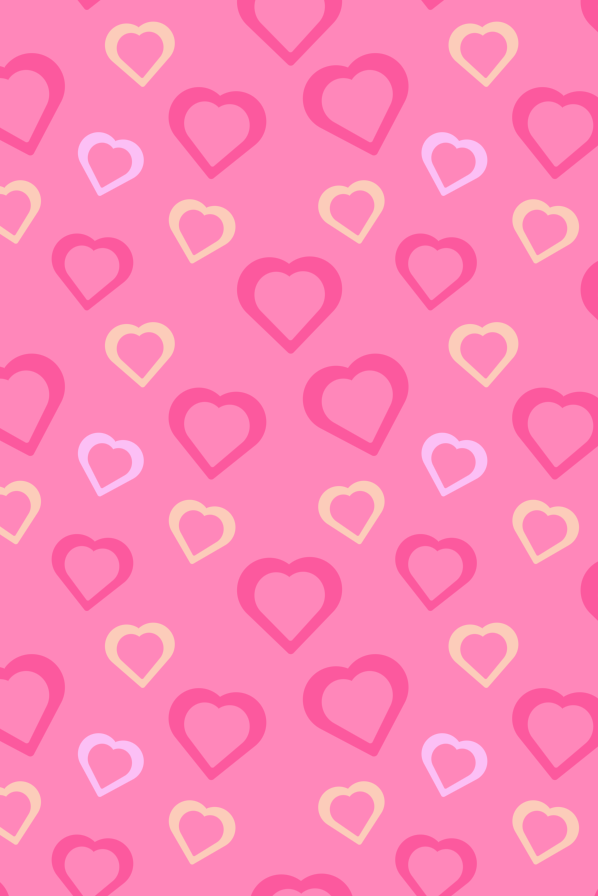
Give the GLSL for this pattern, as a Shadertoy shader.

```glsl
#define TILE vec2(0.5752, 0.5031)
#define CANVAS_HEIGHT 1.5
#define HOLE_SCALE vec2(0.67, 0.71)
#define HOLE_DROP 0.006
#define ROUNDING 0.05
#define BACKGROUND vec3(1.00, 0.53, 0.73)
#define ROSE vec3(0.99, 0.35, 0.62)
#define CREAM vec3(0.99, 0.80, 0.73)
#define LILAC vec3(0.99, 0.75, 0.96)

const int HEART_COUNT = 8;

// Centre x, centre y (measured down from the top), width, tilt in radians
const vec4 HEARTS[HEART_COUNT] = vec4[](
    vec4(0.4853, 0.5110, 0.176,  0.02),
    vec4(0.6035, 0.1807, 0.180,  0.30),
    vec4(0.3613, 0.2246, 0.164, -0.11),
    vec4(0.1523, 0.4570, 0.137, -0.12),
    vec4(0.2354, 0.0916, 0.117,  0.07),
    vec4(0.5918, 0.3574, 0.112,  0.21),
    vec4(0.3340, 0.3906, 0.113, -0.26),
    vec4(0.1807, 0.2783, 0.112, -0.29));

float dot2(vec2 v) { return dot(v, v); }

// Sharp heart with its tip at the origin and its notch at y = 1
float sharpHeart(vec2 p) {
    p.x = abs(p.x);
    if (p.x + p.y > 1.0)
        return length(p - vec2(0.25, 0.75)) - sqrt(2.0) / 4.0;
    float edge = min(dot2(p - vec2(0.0, 1.0)), dot2(p - 0.5 * max(p.x + p.y, 0.0)));
    return sqrt(edge) * sign(p.x - p.y);
}

// Rounded heart of unit width, centred on the origin
float heart(vec2 p) {
    float lobe = sqrt(2.0) / 4.0;
    float width = 0.5 + 2.0 * (lobe + ROUNDING);
    vec2 centre = vec2(0.0, 0.5 * (0.75 + lobe));
    return (sharpHeart(p * width + centre) - ROUNDING) / width;
}

// Heart outline, broad at the sides and narrower at the tip
float heartRing(vec2 p) {
    float hole = heart((p + vec2(0.0, HOLE_DROP)) / HOLE_SCALE) * HOLE_SCALE.x;
    return max(heart(p), -hole);
}

// Uneven spacing of the largest heart in the outer rows
vec2 rowDrift(float row) {
    if (row < 0.0) return vec2(0.0, 0.021);
    if (row > 1.0) return vec2(0.020, 0.027);
    return vec2(0.0);
}

vec3 heartColour(int i) {
    return i < 4 ? ROSE : i < 7 ? CREAM : LILAC;
}

void mainImage(out vec4 fragColor, in vec2 fragCoord) {
    float pixel = CANVAS_HEIGHT / iResolution.y;
    vec2 p = vec2(fragCoord.x, iResolution.y - fragCoord.y) * pixel;
    vec3 colour = BACKGROUND;

    for (int i = 0; i < HEART_COUNT; i++) {
        vec4 h = HEARTS[i];

        // Nearest repeat of this heart
        vec2 q = p - h.xy;
        vec2 cell = floor(q / TILE + 0.5);
        q -= cell * TILE;
        if (i == 0) q -= rowDrift(cell.y);

        // Upright, unit-width local frame
        q.y = -q.y;
        float c = cos(h.w), s = sin(h.w);
        q = mat2(c, -s, s, c) * q / h.z;

        float d = heartRing(q) * h.z;
        float cover = 1.0 - smoothstep(-0.75 * pixel, 0.75 * pixel, d);
        colour = mix(colour, heartColour(i), cover);
    }
    fragColor = vec4(colour, 1.0);
}
```
